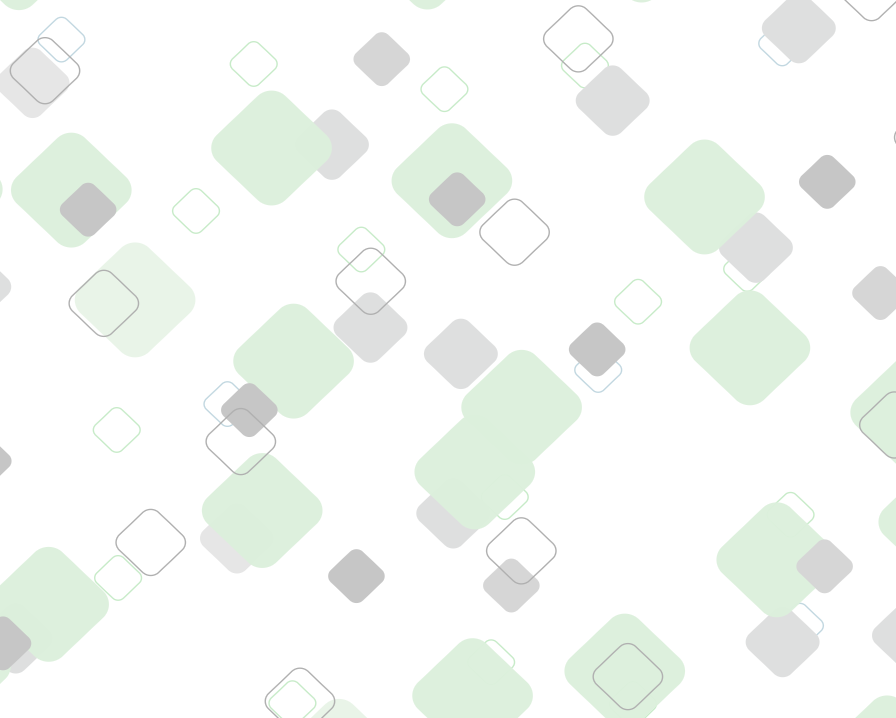
This background is drawn by a Shadertoy shader. Its source:

```glsl
const float CORNER_RATIO = 0.33;
const float STRETCH = 1.05;
const float JITTER = 0.8;

vec3 hash3(vec2 cell, float seed) {
    vec3 h = fract(vec3(cell.xyx + seed * 7.31) * vec3(0.1031, 0.1030, 0.0973));
    h += dot(h, h.yxz + 33.33);
    return fract((h.xxy + h.yzz) * h.zyx);
}

// Signed distance to a slightly wide, rounded square standing on its corner
float roundedDiamond(vec2 p, float extent) {
    float corner = extent * CORNER_RATIO;
    p.x /= STRETCH;
    vec2 turned = vec2(p.x + p.y, p.y - p.x) * 0.7071;
    vec2 q = abs(turned) - (extent - corner) * 0.7071;
    return length(max(q, 0.0)) + min(max(q.x, q.y), 0.0) - corner;
}

// Coverage of a filled shape, or of its outline when stroke is positive
float coverage(float dist, float stroke, float pixel) {
    float edge = stroke > 0.0 ? abs(dist) - 0.5 * stroke : dist;
    return clamp(0.5 - edge / pixel, 0.0, 1.0);
}

// Paints one layer of diamonds, one per jittered grid cell
vec3 scatter(vec3 base, vec2 p, float pixel, float spacing, float extent,
             float stroke, float seed, vec3 tone, vec3 rareTone,
             float rareShare, float opacity) {
    vec2 grid = p / spacing + hash3(vec2(seed, 3.0), seed).xy;
    vec2 home = floor(grid);
    for (int j = -1; j <= 1; j++) {
        for (int i = -1; i <= 1; i++) {
            vec2 cell = home + vec2(i, j);
            vec3 rnd = hash3(cell + 40.0, seed);
            vec2 center = cell + 0.5 + JITTER * (rnd.xy - 0.5);
            float dist = roundedDiamond((grid - center) * spacing, extent);
            vec3 ink = rnd.z < rareShare ? rareTone : tone;
            base = mix(base, ink, opacity * coverage(dist, stroke, pixel));
        }
    }
    return base;
}

void mainImage(out vec4 fragColor, in vec2 fragCoord) {
    vec2 p = fragCoord / iResolution.y;
    float pixel = 1.0 / iResolution.y;
    float stroke = 0.0019;

    vec3 paleGreen = vec3(0.863, 0.940, 0.863);
    vec3 faintGreen = vec3(0.910, 0.957, 0.906);
    vec3 lightGray = vec3(0.871, 0.875, 0.875);
    vec3 faintGray = vec3(0.900);
    vec3 midGray = vec3(0.775);
    vec3 softGray = vec3(0.840);
    vec3 lineGreen = vec3(0.780, 0.920, 0.785);
    vec3 lineBlue = vec3(0.760, 0.845, 0.880);
    vec3 lineGray = vec3(0.690);

    // Small outlines and gray tiles lie beneath the large green tiles
    vec3 color = vec3(1.0);
    color = scatter(color, p, pixel, 0.270, 0.031, stroke, 1.0, lineGreen, lineBlue, 0.25, 1.0);
    color = scatter(color, p, pixel, 0.340, 0.049, 0.0, 2.0, lightGray, faintGray, 0.15, 1.0);
    color = scatter(color, p, pixel, 0.280, 0.080, 0.0, 3.0, paleGreen, faintGreen, 0.10, 0.96);

    // Small dark tiles and gray outlines float on top
    color = scatter(color, p, pixel, 0.337, 0.0375, 0.0, 4.0, midGray, softGray, 0.28, 1.0);
    color = scatter(color, p, pixel, 0.370, 0.0460, stroke, 5.0, lineGray, lineGray, 0.0, 1.0);

    fragColor = vec4(color, 1.0);
}
```
